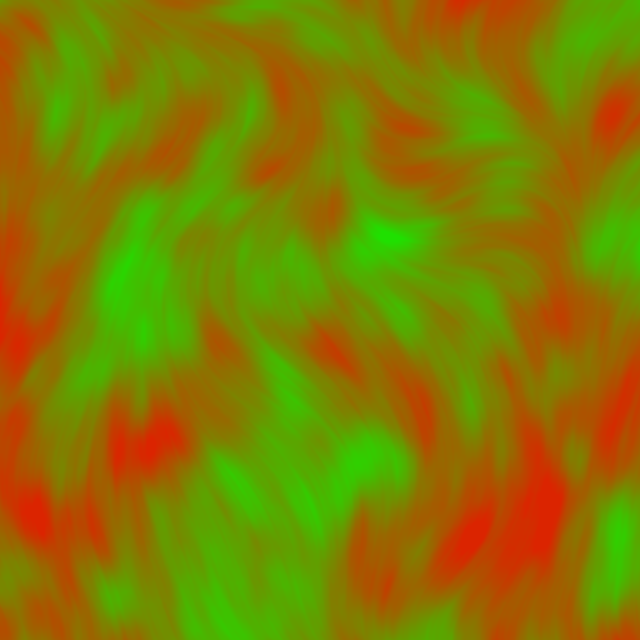
A Shadertoy shader for this texture:

```glsl
float hash(vec2 cell) {
    return fract(sin(dot(cell, vec2(127.1, 311.7))) * 43758.5453);
}

float valueNoise(vec2 p) {
    vec2 cell = floor(p);
    vec2 f = fract(p);
    f = f * f * (3.0 - 2.0 * f);
    float bottom = mix(hash(cell), hash(cell + vec2(1, 0)), f.x);
    float top = mix(hash(cell + vec2(0, 1)), hash(cell + vec2(1, 1)), f.x);
    return mix(bottom, top, f.y);
}

// Broad blobs with strong finer grain, centred on zero
float fbm(vec2 p) {
    mat2 turn = mat2(0.8, 0.6, -0.6, 0.8);
    float sum = 0.0, amplitude = 0.4;
    p = turn * p * 7.2;
    for (int octave = 0; octave < 6; octave++) {
        sum += amplitude * (valueNoise(p) - 0.5);
        p = turn * p * 2.0 + 17.3;
        amplitude *= 0.7;
    }
    return sum;
}

// Mostly falling to the right, bending slowly over the canvas
vec2 flowDirection(vec2 p) {
    float angle = -0.8 + 3.6 * (valueNoise(p * 3.2 + 41.7) - 0.5);
    return vec2(cos(angle), sin(angle));
}

// Average the grain along the flow into fibres, keeping some of it uncombed
float combedNoise(vec2 start) {
    const int STEPS = 14;
    float total = 2.0;
    float sum = total * fbm(start);
    for (int side = -1; side <= 1; side += 2) {
        vec2 p = start;
        for (int i = 1; i <= STEPS; i++) {
            p += float(side) * 0.0044 * flowDirection(p);
            float weight = 1.0 - smoothstep(0.0, 1.0, float(i) / float(STEPS + 1));
            sum += weight * fbm(p);
            total += weight;
        }
    }
    return sum / total;
}

void mainImage(out vec4 fragColor, in vec2 fragCoord) {
    vec2 uv = fragCoord / iResolution.y;
    float green = clamp(0.515 + 1.35 * combedNoise(uv), 0.14, 0.88);
    fragColor = vec4(1.0 - green, green, 0.0, 1.0);
}
```
